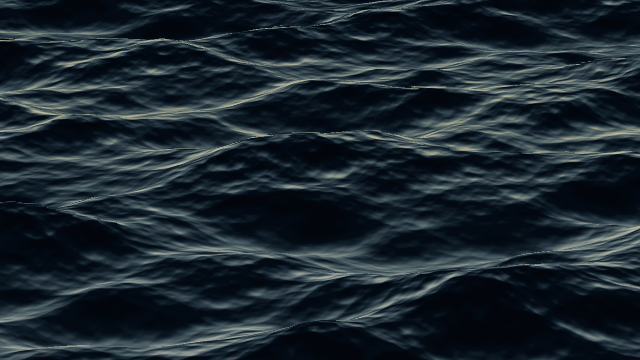
Give the GLSL for this texture, as a Shadertoy shader.

```glsl
// Dark open sea at dusk, seen at a low angle under a dim sky.
// Layered peaked sines form a height field; a short ray march hides the backs of
// crests, and the slope towards the viewer picks a tone from a sky ramp.

const int SWELL_WAVES = 14;          // waves that can hide each other
const int ALL_WAVES = 28;            // swell plus fine ripples
const int MARCH_STEPS = 22;
const float BASE_FREQ = 5.5;         // wavenumber of the longest swell
const float FREQ_GROWTH = 1.14;
const float BASE_SLOPE = 0.13;       // steepness of the longest swell
const float SLOPE_FALLOFF = 0.3;
const float CREST_PINCH = 0.8;       // gathers ripples towards crests
const float MAX_HEIGHT = 0.14;
const float HORIZON = 2.3;           // in canvas heights above the lower edge
const float CAMERA_HEIGHT = 1.8;
const float FOCAL = 5.8;
const float MEAN_TILT = -0.16;       // average visible tilt away from the viewer
const float TILT_SPREAD = 0.24;
const float GLOW_STRENGTH = 0.55;
const vec3 WARM_LIGHT = vec3(0.06, 0.035, -0.03);

const int TONES = 7;
const vec3 TONE_COLOR[TONES] = vec3[TONES](
    vec3(0.01, 0.04, 0.08), vec3(0.06, 0.12, 0.16), vec3(0.15, 0.21, 0.25),
    vec3(0.24, 0.31, 0.34), vec3(0.35, 0.42, 0.43), vec3(0.52, 0.56, 0.55),
    vec3(0.68, 0.69, 0.63));
const float TONE_LEVEL[TONES] = float[TONES](-0.7, 0.05, 0.52, 0.97, 1.48, 2.05, 3.0);

// Returns slope across, slope in depth, and height of the water at p.
vec3 sea(vec2 p, int waves, float footprint) {
    vec2 slope = vec2(0.0);
    float height = 0.0;
    float freq = BASE_FREQ;
    for (int i = 0; i < waves; i++) {
        float n = float(i);
        float spread = mix(1.3, 2.4, n / float(ALL_WAVES - 1));
        float angle = (fract(n * 0.618034) - 0.5) * spread;
        vec2 dir = vec2(sin(angle), cos(angle));
        float phase = dot(dir, p) * freq + n * n * 1.73 + 0.6;

        float steep = BASE_SLOPE * pow(freq / BASE_FREQ, -SLOPE_FALLOFF);
        if (i >= SWELL_WAVES) steep *= clamp(1.0 + 9.0 * height, 0.5, 1.5);
        float blur = freq * dir.y * footprint;
        steep *= exp(-0.07 * blur * blur);

        // Peaked wave: narrow crest, wide trough
        float peak = exp(sin(phase) - 1.0);
        float rise = 2.3 * steep * peak * cos(phase);
        height += 2.3 * steep / freq * (peak - 0.466);
        slope += dir * rise;
        p -= dir * rise / freq * CREST_PINCH;
        freq *= FREQ_GROWTH;
    }
    return vec3(slope, height);
}

// First point along the view ray that lies under the swell surface.
vec2 findSurface(vec2 ground) {
    float stepSize = 2.0 * MAX_HEIGHT / float(MARCH_STEPS);
    float level = MAX_HEIGHT;
    float lastGap = stepSize;
    for (int i = 0; i <= MARCH_STEPS; i++) {
        vec2 p = ground * (1.0 - level / CAMERA_HEIGHT);
        float gap = level - sea(p, SWELL_WAVES, 0.0).z;
        if (gap < 0.0) {
            level += stepSize * gap / (gap - lastGap);
            break;
        }
        lastGap = gap;
        level -= stepSize;
    }
    return ground * (1.0 - level / CAMERA_HEIGHT);
}

vec3 toneRamp(float tone) {
    vec3 color = TONE_COLOR[0];
    for (int i = 1; i < TONES; i++) {
        float low = TONE_LEVEL[i - 1];
        float t = clamp((tone - low) / (TONE_LEVEL[i] - low), 0.0, 1.0);
        color = mix(color, TONE_COLOR[i], t);
    }
    return color * mix(0.6, 1.0, smoothstep(-2.2, -0.7, tone));
}

vec3 water(vec2 uv, float pixel) {
    // Project the canvas onto the sea plane
    float depth = FOCAL * CAMERA_HEIGHT / (HORIZON - uv.y);
    vec2 ground = vec2(uv.x * depth / FOCAL, depth);
    float footprint = pixel * depth / (HORIZON - uv.y);

    vec2 slope = sea(findSurface(ground), ALL_WAVES, footprint).xy;
    float tilt = 0.15 * slope.x - slope.y;
    float tone = (tilt - MEAN_TILT) / TILT_SPREAD;

    // Brighter band of sky light, slightly lower on the right
    float band = (uv.y - 0.69 + 0.08 * uv.x) / 0.22;
    float glow = exp(-band * band);
    tone += GLOW_STRENGTH * (glow - 0.36);
    return toneRamp(tone) + WARM_LIGHT * glow * smoothstep(1.0, 2.3, tone);
}

void mainImage(out vec4 fragColor, in vec2 fragCoord) {
    float pixel = 1.0 / iResolution.y;
    vec2 uv = (fragCoord - vec2(0.5 * iResolution.x, 0.0)) * pixel;

    // Two samples per pixel smooth the crest lines
    vec2 offset = vec2(0.25, 0.25) * pixel;
    vec3 color = 0.5 * (water(uv - offset, pixel) + water(uv + offset, pixel));
    fragColor = vec4(clamp(color, 0.0, 1.0), 1.0);
}
```
